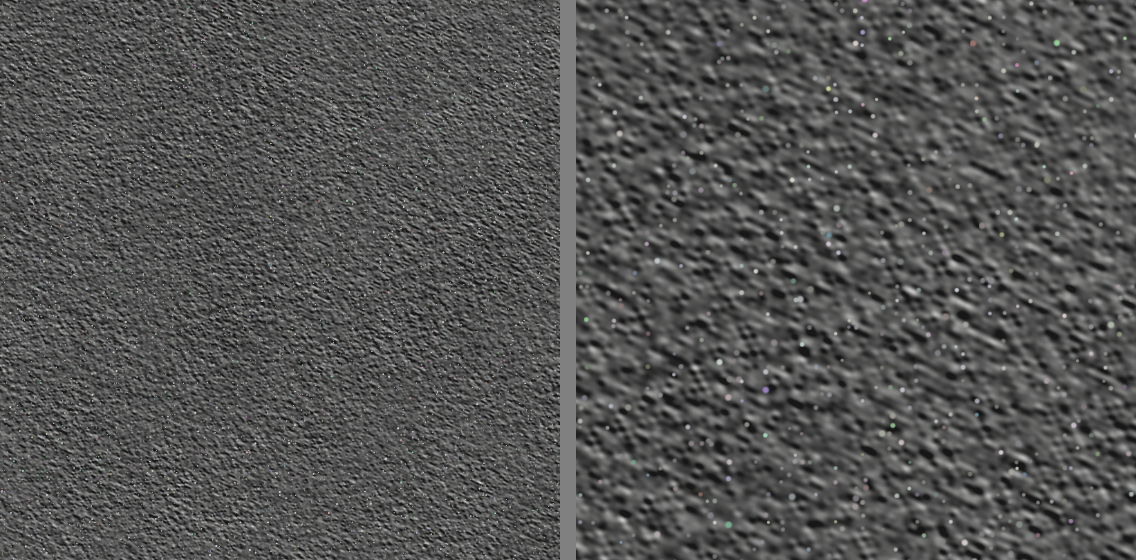
Left: the whole. Right: its middle third, enlarged.
Write a three.js fragment shader that draws this texture.

```glsl
varying vec2 vUv;

float hash(vec2 p) {
  return fract(sin(dot(p, vec2(127.1, 311.7))) * 43758.5453);
}

float noise(vec2 p) {
  vec2 i = floor(p);
  vec2 f = fract(p);
  f = f * f * (3.0 - 2.0 * f);
  return mix(mix(hash(i), hash(i + vec2(1.0, 0.0)), f.x),
             mix(hash(i + vec2(0.0, 1.0)), hash(i + vec2(1.0, 1.0)), f.x), f.y);
}

// Gritty surface, its grains slightly stretched down to the right
float height(vec2 p) {
  vec2 q = mat2(0.9, 0.43, -0.43, 0.9) * p;
  q = vec2(dot(p, vec2(0.9, -0.43)) * 0.8, dot(p, vec2(0.43, 0.9)) * 1.15);
  return 0.6 * noise(q * 145.0) + 0.4 * noise(q * 270.0 + 17.0);
}

// Tiny mineral flecks: rgb is the colour, a the coverage
vec4 flecks(vec2 p, float cells, float share) {
  vec2 id = floor(p * cells);
  vec2 jitter = vec2(hash(id + 3.1), hash(id + 8.7));
  float radius = mix(0.28, 0.46, hash(id + 5.3));
  float dist = length(fract(p * cells) - mix(vec2(0.36), vec2(0.64), jitter));
  float cover = 1.0 - smoothstep(radius * 0.4, radius * 1.2, dist);
  cover *= step(hash(id + 21.9), share);

  // Mostly grey, now and then yellow, pink or cyan
  float hue = hash(id + 31.3);
  vec3 tint = 0.5 + 0.5 * cos(6.2832 * (hue + vec3(0.0, 0.33, 0.67)));
  float saturation = 0.06 + 0.4 * pow(hash(id + 44.5), 5.0);
  float brightness = mix(0.5, 0.88, pow(hash(id + 57.7), 1.6));
  return vec4(brightness * mix(vec3(1.0), tint + 0.25, saturation), cover);
}

void main() {
  // Relief lit from the upper right, calmer in some patches
  float slope = height(vUv) - height(vUv + vec2(0.0013, 0.0024));
  float roughness = mix(0.5, 0.85, noise(vUv * 14.0));
  float grey = 0.325 + roughness * slope;

  // Fine grain and broad, faint mottling
  grey += 0.15 * (noise(vUv * 230.0 + 40.0) - 0.5);
  grey += 0.04 * (noise(vUv * 34.0 + 9.0) - 0.5);
  grey += 0.03 * (noise(vUv * 5.0 + 2.0) - 0.5);
  vec3 color = max(grey, 0.09) * vec3(1.0, 1.0, 0.995);

  // Two layers of flecks, the second finer
  vec4 coarse = flecks(vUv, 185.0, 0.045);
  vec4 fine = flecks(vUv + 0.37, 250.0, 0.07);
  color = mix(color, max(color, coarse.rgb), coarse.a * 0.9);
  color = mix(color, max(color, fine.rgb), fine.a * 0.8);

  gl_FragColor = vec4(color, 1.0);
}
```
